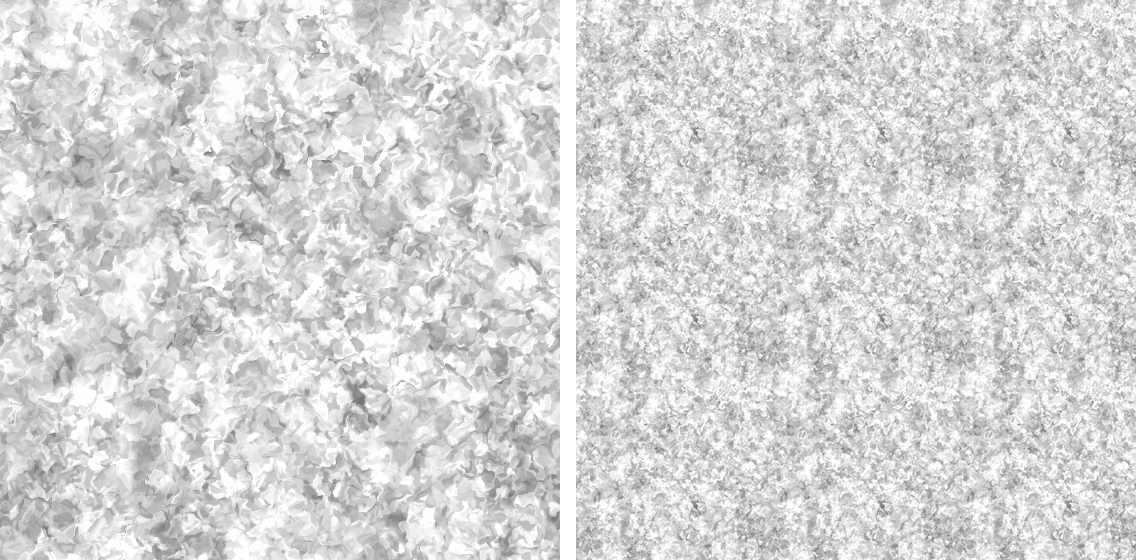
Left, the tile; right, the same tile 3 across and 3 down.
Write a WebGL 2 fragment shader that draws this texture.

```glsl
#version 300 es
precision highp float;
precision highp int;

uniform vec2 u_resolution;
out vec4 fragColor;

// Three random values from 0 to 1 for an integer lattice point
vec3 hash3(uvec3 v) {
    v = v * 1664525u + 1013904223u;
    v.x += v.y * v.z; v.y += v.z * v.x; v.z += v.x * v.y;
    v ^= v >> 16u;
    v.x += v.y * v.z; v.y += v.z * v.x; v.z += v.x * v.y;
    return vec3(v >> 8u) / 16777216.0;
}

// Wrapping cellular noise: three random values per cell, blended at the borders
vec3 cells(vec2 uv, vec2 count, uint seed, float sharpness) {
    vec2 p = uv * count;
    vec2 base = floor(p);
    vec3 sum = vec3(0.0);
    float total = 0.0;
    for (int y = -1; y <= 1; y++) {
        for (int x = -1; x <= 1; x++) {
            vec2 cell = base + vec2(x, y);
            uvec2 id = uvec2(mod(cell, count));
            vec2 offset = cell + hash3(uvec3(id, seed)).xy - p;
            float weight = exp(-sharpness * dot(offset, offset));
            sum += weight * hash3(uvec3(id, seed + 50u));
            total += weight;
        }
    }
    return sum / total;
}

void main() {
    vec2 uv = gl_FragCoord.xy / u_resolution;

    // Ragged outlines from two scales of distortion
    vec2 p = uv + 0.020 * (cells(uv, vec2(34.0), 1u, 5.0).xy - 0.5);
    p += 0.009 * (cells(uv, vec2(96.0), 2u, 6.0).xy - 0.5);

    // Broad clumps, patches, grains and chips
    vec3 clump = cells(p, vec2(11.0, 9.0), 3u, 5.0);
    vec3 patches = cells(p, vec2(30.0, 25.0), 4u, 7.0);
    vec3 grain = cells(p, vec2(62.0, 58.0), 5u, 15.0);
    vec3 chip = cells(p, vec2(118.0), 6u, 12.0);

    float roughness = smoothstep(0.25, 0.7, 0.5 * (clump.y + patches.y));
    float shade = 0.845;
    shade += 0.19 * (clump.x - 0.5);
    shade += 0.23 * (patches.x - 0.5);
    shade += mix(0.17, 0.29, roughness) * (grain.x - 0.5);
    shade += mix(0.11, 0.24, roughness) * (chip.x - 0.5);

    // Light and shadow on grain borders
    float neighbour = cells(p + vec2(-0.0016, 0.0022), vec2(62.0, 58.0), 5u, 15.0).x;
    shade += 0.10 * (grain.x - neighbour);

    // Pale flakes and small dark pits
    shade += 0.09 * smoothstep(0.80, 0.90, chip.y) * roughness;
    shade -= 0.13 * smoothstep(0.90, 0.97, chip.z) * smoothstep(0.45, 0.65, patches.z);

    // Thin broken cracks
    vec3 fault = cells(p, vec2(8.0, 7.0), 7u, 5.0);
    float crack = 1.0 - smoothstep(0.003, 0.016, abs(fault.x - 0.5));
    shade -= 0.13 * crack * smoothstep(0.50, 0.62, fault.y) * smoothstep(0.3, 0.5, patches.z);

    fragColor = vec4(vec3(clamp(shade, 0.0, 0.995)), 1.0);
}
```
